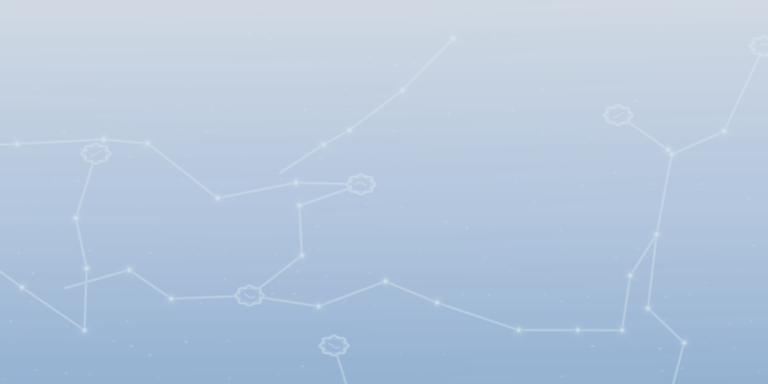
This background is drawn by a Shadertoy shader. Its source:

```glsl
// Pale blue dusk sky with faint constellations, scalloped emblems and star dust.

vec2 hash2(vec2 p) {
    return fract(sin(vec2(dot(p, vec2(127.1, 311.7)), dot(p, vec2(269.5, 183.3)))) * 4375.85);
}

float segmentDistance(vec2 p, vec2 a, vec2 b) {
    vec2 pa = p - a, ba = b - a;
    return length(pa - ba * clamp(dot(pa, ba) / dot(ba, ba), 0.0, 1.0));
}

// Soft stroke that never gets thinner than the pixel grid
float stroke(float d, float width) {
    return 1.0 - smoothstep(0.0, max(width, 1.2 / iResolution.y), abs(d));
}

vec3 skyGradient(vec2 p) {
    vec3 low = mix(vec3(0.585, 0.70, 0.825), vec3(0.71, 0.782, 0.872), smoothstep(-0.02, 0.5, p.y) * 0.3 + 1.4 * clamp(p.y, 0.0, 0.5));
    vec3 sky = mix(low, vec3(0.818, 0.852, 0.892), clamp(2.0 * p.y - 1.0, 0.0, 1.0));
    // Faint, nearly level haze
    float haze = sin(p.y * 61.0 + 2.0 * sin(p.x * 2.3)) + sin(p.y * 143.0 + 3.0 * sin(p.x * 1.7 + 1.0));
    return sky + 0.0014 * haze;
}

// Cellular scatter of tiny flattened specks
float starDust(vec2 p) {
    vec2 cell = floor(p * 16.0);
    vec2 rnd = hash2(cell + 7.0);
    vec2 d = (fract(p * 16.0) - 0.2 - 0.6 * hash2(cell)) / 16.0;
    d.y += d.x * (rnd.y - 0.5);
    return rnd.x * rnd.x * rnd.x * exp(-dot(d * d, vec2(55000.0, 110000.0)));
}

// x: ink of the scalloped frame and its inner sign, y: interior mask
vec2 emblem(vec2 p, float seed) {
    vec2 q = p / vec2(0.037, 0.026);
    float r = length(q);
    float rim = r - 0.92 - 0.07 * cos(8.0 * atan(q.y, q.x + 1e-5));
    float ink = stroke(rim * 0.03, 0.0065) + 0.35 * stroke((r - 0.72) * 0.03, 0.005);
    float wave = stroke((q.y - 0.22 * sin(5.0 * q.x + seed)) * 0.026, 0.005);
    ink += 0.65 * wave * (1.0 - smoothstep(0.35, 0.5, abs(q.x)));
    return vec2(min(ink, 1.0), 1.0 - smoothstep(-0.1, 0.05, rim));
}

// Jittered vertex k of n along a guide; both ends stay fixed
vec2 chainVertex(vec4 guide, float k, float n, float seed) {
    vec2 jitter = (hash2(vec2(k, seed + 3.0)) - 0.5) * vec2(0.13, 0.14);
    return mix(guide.xy, guide.zw, k / n) + jitter * step(0.5, k) * step(k, n - 0.5);
}

void mainImage(out vec4 fragColor, in vec2 fragCoord) {
    vec2 p = fragCoord / iResolution.y;
    p.x += 1.0 - 0.5 * iResolution.x / iResolution.y;

    // Start and end of each chain; even ones begin with an emblem
    vec4 guides[12] = vec4[12](
        vec4(0.25, 0.60, 0.22, 0.14), vec4(-0.1, 0.62, 0.94, 0.52),
        vec4(0.94, 0.52, 0.65, 0.23), vec4(0.73, 0.55, 1.18, 0.90),
        vec4(0.65, 0.23, 1.62, 0.14), vec4(0.17, 0.25, 0.65, 0.23),
        vec4(1.61, 0.70, 1.74, 0.61), vec4(-0.05, 0.33, 0.22, 0.14),
        vec4(1.99, 0.88, 1.71, 0.39), vec4(1.71, 0.39, 1.74, -0.05),
        vec4(0.87, 0.10, 0.92, -0.06), vec4(1.62, 0.14, 1.71, 0.39));

    float lines = 0.0, stars = 0.0;
    vec2 frames = vec2(0.0);
    for (int i = 0; i < 12; i++) {
        vec4 guide = guides[i];
        float seed = float(i);
        float n = 1.0 + floor(length(guide.zw - guide.xy) / 0.19);
        vec2 a = guide.xy;
        for (float k = 1.0; k <= n; k++) {
            vec2 b = chainVertex(guide, k, n, seed);
            lines = max(lines, stroke(segmentDistance(p, a, b), 0.006));
            float d = length(p - b);
            stars = max(stars, 0.75 * exp(-d * d * 26000.0) + 0.22 * exp(-d * d * 5000.0));
            a = b;
        }
        if (i % 2 == 0) frames = max(frames, emblem(p - guide.xy, seed));
    }

    // Chains stop at the rim of an emblem
    float ink = max(0.40 * lines, 0.85 * stars) * (1.0 - frames.y);
    ink = max(ink, 0.48 * frames.x);
    ink = max(ink, 0.32 * starDust(p));

    vec3 color = mix(skyGradient(p), vec3(0.86, 0.91, 0.94), ink);
    fragColor = vec4(color, 1.0);
}
```
